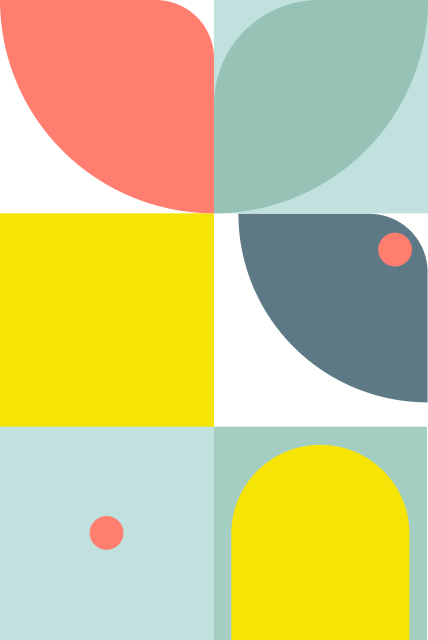
This background is drawn by a Shadertoy shader. Its source:

```glsl
#define GRID vec2(2.0, 3.0)
#define CORAL vec3(1.0, 0.494, 0.439)
#define YELLOW vec3(0.961, 0.894, 0.02)
#define MINT vec3(0.757, 0.882, 0.871)
#define SAGE vec3(0.643, 0.808, 0.761)
#define LEAF_GREEN vec3(0.588, 0.765, 0.71)
#define SLATE vec3(0.365, 0.475, 0.525)
#define DOT_RADIUS 0.079
#define ARCH_RADIUS 0.416
#define TIP_RADIUS 0.273

float box(vec2 p, vec2 low, vec2 high) {
    vec2 d = abs(p - 0.5 * (low + high)) - 0.5 * (high - low);
    return max(d.x, d.y);
}

float disc(vec2 p, vec2 centre, float radius) {
    return length(p - centre) - radius;
}

// Quarter disc centred on its upper right corner, with that corner rounded
float leaf(vec2 p, float size, float tipRadius) {
    vec2 c = p - (size - tipRadius);
    float tip = min(max(c.x, c.y), 0.0) + length(max(c, 0.0)) - tipRadius;
    return max(disc(p, vec2(size), size), tip);
}

// Half disc standing on a straight-sided column
float arch(vec2 p, vec2 centre, float radius) {
    vec2 d = p - centre;
    return length(vec2(d.x, max(d.y, 0.0))) - radius;
}

void paint(inout vec3 col, vec3 ink, float dist, float pixel) {
    col = mix(col, ink, clamp(0.5 - dist / pixel, 0.0, 1.0));
}

void mainImage(out vec4 fragColor, in vec2 fragCoord) {
    // One unit is one tile
    vec2 p = fragCoord / iResolution.xy * GRID;
    float pixel = GRID.y / iResolution.y;
    vec3 col = vec3(1.0);

    // Panels
    paint(col, MINT, box(p, vec2(1.0, 2.0), vec2(2.1, 3.1)), pixel);
    paint(col, MINT, box(p, vec2(-0.1), vec2(1.0, 1.5)), pixel);
    paint(col, YELLOW, box(p, vec2(-0.1, 1.0), vec2(1.0, 2.0)), pixel);
    paint(col, SAGE, box(p, vec2(1.0, -0.1), vec2(1.996, 1.0)), pixel);

    // Leaves
    paint(col, CORAL, leaf(p - vec2(0.0, 2.0), 1.0, TIP_RADIUS), pixel);
    vec2 mirrored = vec2(2.0 - p.x, p.y - 2.0);
    paint(col, LEAF_GREEN, leaf(mirrored, 1.0, 0.49), pixel);
    paint(col, SLATE, leaf(p - vec2(1.114), 0.884, TIP_RADIUS), pixel);

    // Arch and dots
    paint(col, YELLOW, arch(p, vec2(1.497, 0.499), ARCH_RADIUS), pixel);
    paint(col, CORAL, disc(p, vec2(1.846, 1.83), DOT_RADIUS), pixel);
    paint(col, CORAL, disc(p, vec2(0.498, 0.502), DOT_RADIUS), pixel);

    fragColor = vec4(col, 1.0);
}
```
